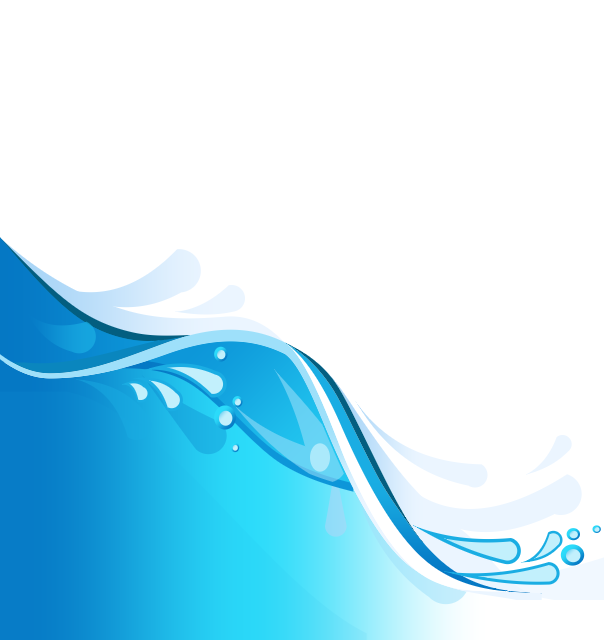
Reproduce this background procedurally as a WebGL 2 fragment shader.

```glsl
#version 300 es
precision highp float;
// A blue water wave with ribbons, splashes and bubbles on white.
// Edges are Hermite curves y(x), splashes are bent tapered strokes,
// painted back to front. The canvas is 7.68 units high, y runs down.
uniform vec2 u_resolution;
out vec4 outColor;
vec2 p;
vec3 col = vec3(1);

// Cubic between two knots given as (x, y, slope)
float span(float x, vec3 a, vec3 b) {
  float w = b.x - a.x, t = clamp((x - a.x) / w, 0., 1.), s = 1. - t;
  return s * s * (1. + 2. * t) * a.y + t * t * (3. - 2. * t) * b.y
       + w * t * s * (s * a.z - t * b.z);
}

float curve(float x, vec3 a, vec3 b, vec3 c, vec3 d) {
  return x < b.x ? span(x, a, b) : x < c.x ? span(x, b, c) : span(x, c, d);
}

// Stroke from a thin tip (xy) to a round end (zw), bowed by bend
float drop(vec4 ends, float bend, float r) {
  vec2 v = ends.zw - ends.xy;
  float t = clamp(dot(p - ends.xy, v) / dot(v, v), 0., 1.);
  vec2 axis = ends.xy + v * t + normalize(vec2(-v.y, v.x)) * bend * 4. * t * (1. - t);
  return length(p - axis) - r * pow(t, 1.25);
}

// Area between two heights, limited to x0..x1
float band(float top, float bottom, float x0, float x1) {
  return max(max(top - p.y, p.y - bottom), max(x0 - p.x, p.x - x1));
}

void paint(float d, vec3 ink, float alpha) {
  float edge = length(vec2(dFdx(d), dFdy(d))) + 1e-5;
  col = mix(col, ink, alpha * clamp(.5 - d / edge, 0., 1.));
}

void paint(float d, vec3 ink) { paint(d, ink, 1.); }

void main() {
  p = vec2(gl_FragCoord.x, u_resolution.y - gl_FragCoord.y) / u_resolution.y * 7.68;
  float x = p.x, y = p.y;
  vec3 teal = vec3(.01, .37, .5), deep = vec3(.02, .47, .77), cyan = vec3(.17, .86, .98);
  vec3 sky = vec3(.1, .68, .89), ice = vec3(.76, .94, .99), mist = vec3(.92, .96, 1);
  vec3 blue = vec3(.05, .59, .85), pale = vec3(.67, .84, .97), aqua = vec3(.62, .88, .98);

  // Pale splash on the left
  vec3 haze = mix(pale, mist, smoothstep(.3, 2.7, x));
  float crest = curve(x, vec3(0, 2.85, .9), vec3(1.5, 3.72, .3), vec3(2.7, 3.8, -.08), vec3(3.42, 4.12, 1.1));
  paint(band(crest, 4.3, -1., 3.42), haze);
  paint(drop(vec4(.6, 3.4, 2.15, 3.25), .25, .26), haze);
  paint(drop(vec4(2.1, 3.74, 2.78, 3.58), .05, .16), haze);

  // Ribbon edges that fall to the lower right
  float tealTop = curve(x, vec3(3.42, 4.11, .5), vec3(3.97, 4.52, 1.2), vec3(4.3, 5.1, 2), vec3(5.07, 6.5, 1.2));
  float ribbonTop = x < 5.07 ? tealTop : span(x, vec3(5.07, 6.5, 1.2), vec3(6.5, 7.12, .05));
  float whiteTop = curve(x, vec3(3.42, 4.11, .7), vec3(4.09, 5.1, 2.3), vec3(5.2, 6.8, .7), vec3(6.5, 7.12, .05));
  float blueTop = mix(ribbonTop, whiteTop, .35 - .35 * smoothstep(4.5, 5.07, x));
  float fallTop = whiteTop + .3 * smoothstep(3.42, 4.2, x) * (1. - smoothstep(4.4, 6.2, x));
  float spray = ribbonTop - .55 * smoothstep(3.9, 5.2, x) * (1. - smoothstep(5.5, 6.4, x));

  // Pale splash on the right
  haze = mix(pale, mist, smoothstep(4.1, 5.1, x));
  paint(drop(vec4(5.6, 7, 7.4, 6.98), .04, .34), mist, .7);
  paint(drop(vec4(4.4, 5.2, 6.73, 5.93), .65, .25), mist);
  paint(drop(vec4(4.27, 4.82, 5.7, 5.7), .2, .15), haze);
  paint(drop(vec4(6.3, 5.7, 6.75, 5.33), .05, .11), mist);
  paint(band(spray, ribbonTop, 3.6, 6.4), haze);

  // Light stripe bounds, then the water body under it
  float stripeTop = x < 3.42 ? curve(x, vec3(0, 4.25, .75), vec3(.6, 4.48, 0), vec3(2, 4.11, -.36), vec3(3.42, 4.11, .5)) : fallTop;
  float waterTop = x < 3.42 ? stripeTop + mix(.06, .14, smoothstep(.6, 2., x))
    : curve(x, vec3(3.42, 4.25, .7), vec3(3.9, 5.12, 2.4), vec3(4.9, 6.78, .8), vec3(6.2, 7.2, .2));
  vec3 water = mix(mix(deep, cyan, smoothstep(.3, 3.1, x)), vec3(1), smoothstep(2.9, 5.9, x));
  paint(waterTop - y, water);
  paint(max(span(x, vec3(.8, 4.7, .2), vec3(4.4, 7.6, .5)) - y, x - 4.4), sky, .08);
  paint(drop(vec4(.9, 4.55, 1.64, 5.1), -.12, .18), sky, .45);
  paint(drop(vec4(1.7, 4.5, 2.5, 5.23), .02, .22), deep, .3);
  paint(drop(vec4(4.02, 5.5, 4.03, 6.31), 0., .13), pale, .6);
  paint(max(drop(vec4(4.25, 5.85, 5.35, 6.97), .16, .28), waterTop - y), aqua, .55);

  // Rolled wave on the left
  float waveTop = curve(x, vec3(0, 2.85, 1), vec3(1, 3.75, .62), vec3(1.6, 3.99, .22), vec3(2.3, 4.02, -.03));
  float waveInner = waveTop + .08 * x * (2.3 - x);
  float fold = span(x, vec3(.3, 4.35, .1), vec3(2.3, 4.02, -.1));
  paint(band(waveTop, stripeTop, -1., 2.3), teal);
  paint(band(waveInner, stripeTop, -1., 2.3), mix(teal, blue, .7));
  paint(band(waveInner, fold, -1., 2.3), mix(deep, blue, smoothstep(0., 2., x)));
  paint(drop(vec4(.3, 3.72, .95, 4.04), .1, .2), sky, .75 * smoothstep(.3, 1.1, x));

  // Bowl under the crest with light lobes
  float bowlEnd = curve(x, vec3(1.5, 4.42, 0), vec3(2.2, 4.56, .5), vec3(3.4, 5.58, .6), vec3(4.24, 5.9, .25));
  float bowl = band(waterTop, bowlEnd, 1.4, 4.24);
  paint(bowl, mix(deep, blue, smoothstep(1.6, 3.2, x)));
  paint(max(bowl, y - bowlEnd + .1), mix(blue, cyan, .7 * smoothstep(6.3, 9.5, x + y)));
  float lobes = min(drop(vec4(2.8, 4.85, 3.92, 5.6), .08, .18), drop(vec4(3.29, 4.43, 3.93, 5.56), -.04, .23));
  paint(max(lobes, bowl + .05), aqua, .55);
  paint(length((p - vec2(3.84, 5.49)) / vec2(.12, .17)) - 1., ice, .75);

  // Light stripe and the falling ribbon
  paint(band(stripeTop, waterTop, -1., 6.5), mix(aqua, mist, smoothstep(5., 6.1, y)));
  paint(band(whiteTop, fallTop, 3.42, 6.5), vec3(1));
  paint(band(blueTop, whiteTop, 3.42, 6.5), mix(sky, deep, smoothstep(5.7, 7., y)));
  paint(band(tealTop, blueTop, 3.42, 5.07), teal);

  // Glossy drops from tip to end
  vec4 ends[6] = vec4[6](vec4(1.7, 4.45, 2.56, 4.61), vec4(1.6, 4.54, 2.06, 4.8), vec4(1.45, 4.62, 1.69, 4.72),
    vec4(4.95, 6.3, 6.09, 6.61), vec4(5.3, 6.85, 6.58, 6.88), vec4(6.25, 6.75, 6.64, 6.48));
  for (int i = 0; i < 6; i++) {
    float r = .16 - .025 * float(i % 3);
    float d = drop(ends[i], i < 3 ? .04 - .9 * r : .06, r);
    float along = (x - ends[i].x) / (ends[i].z - ends[i].x);
    paint(d, sky);
    paint(d + .27 * r, mix(sky, ice, smoothstep(-.5, .6, along)));
  }

  // Bubbles: centre and radius
  vec3 bubbles[7] = vec3[7](vec3(2.65, 4.25, .08), vec3(2.7, 5.01, .13), vec3(2.85, 4.82, .06), vec3(2.82, 5.37, .05),
    vec3(6.87, 6.66, .14), vec3(6.88, 6.41, .08), vec3(7.16, 6.35, .05));
  for (int i = 0; i < 7; i++) {
    vec2 q = (p - bubbles[i].xy) / bubbles[i].z;
    q.y *= i < 4 ? .9 : 1.1;
    paint(length(q) - 1., mix(cyan, deep, smoothstep(-1., 1.6, q.x + q.y)));
    paint(length(q - .06) - .62, mix(ice, sky, smoothstep(0., 1.6, -q.x - q.y)));
  }
  outColor = vec4(col, 1);
}
```
